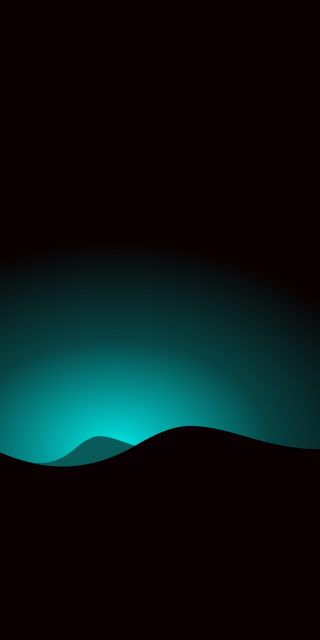
Give the GLSL for this background, as a Shadertoy shader.

```glsl
const vec3 NIGHT = vec3(0.038, 0.0, 0.004);
const vec3 GLOW = vec3(0.0, 0.91, 0.905);
const vec3 FAR_HILL = vec3(0.03, 0.355, 0.35);

const vec2 CANVAS = vec2(1.0, 2.0);
const vec2 GLOW_CENTER = vec2(0.36, 0.594);
const vec2 GLOW_RADII = vec2(0.911, 0.651);
const float KNEE_RADIUS = 0.53;  // where the glow falloff softens
const float KNEE_LEVEL = 0.29;

// Ridge knots: position x, height y, slope z
const int KNOTS = 6;
const vec3 NEAR_RIDGE[KNOTS] = vec3[KNOTS](
    vec3(0.0, 0.586, -0.42), vec3(0.195, 0.542, 0.0),
    vec3(0.422, 0.607, 0.58), vec3(0.594, 0.669, 0.0),
    vec3(0.807, 0.625, -0.27), vec3(1.0, 0.596, 0.0));
const vec3 FAR_RIDGE[KNOTS] = vec3[KNOTS](
    vec3(0.0, 0.586, -0.42), vec3(0.125, 0.553, 0.0),
    vec3(0.232, 0.596, 0.85), vec3(0.31, 0.637, 0.0),
    vec3(0.422, 0.607, -0.28), vec3(1.0, 0.445, -0.28));

// Cubic Hermite curve between two knots
float hermite(vec3 a, vec3 b, float x) {
    float span = b.x - a.x;
    float t = clamp((x - a.x) / span, 0.0, 1.0);
    float u = 1.0 - t;
    return mix(a.y, b.y, t * t * (3.0 - 2.0 * t))
         + span * t * u * (a.z * u - b.z * t);
}

float ridgeHeight(vec3 knots[KNOTS], float x) {
    float height = knots[0].y;
    for (int i = 0; i < KNOTS - 1; i++) {
        if (x >= knots[i].x) height = hermite(knots[i], knots[i + 1], x);
    }
    return height;
}

// Smooth coverage of the ground below a ridge
float hillMask(vec3 knots[KNOTS], vec2 p, float pixel) {
    float height = ridgeHeight(knots, p.x);
    float slope = (ridgeHeight(knots, p.x + pixel) - height) / pixel;
    float dist = (p.y - height) / sqrt(1.0 + slope * slope);
    return 1.0 - smoothstep(-0.75 * pixel, 0.75 * pixel, dist);
}

// Two-stage linear falloff
float glowLevel(vec2 p) {
    float r = length((p - GLOW_CENTER) / GLOW_RADII);
    float core = mix(1.0, KNEE_LEVEL, r / KNEE_RADIUS);
    float halo = KNEE_LEVEL * (1.0 - r) / (1.0 - KNEE_RADIUS);
    return max(0.0, max(core, halo));
}

void mainImage(out vec4 fragColor, in vec2 fragCoord) {
    vec2 p = fragCoord / iResolution.xy * CANVAS;
    float pixel = CANVAS.y / iResolution.y;

    // Sky, then hills from far to near
    vec3 color = mix(NIGHT, GLOW, glowLevel(p));
    color = mix(color, FAR_HILL, hillMask(FAR_RIDGE, p, pixel));
    color = mix(color, NIGHT, hillMask(NEAR_RIDGE, p, pixel));
    fragColor = vec4(color, 1.0);
}
```
